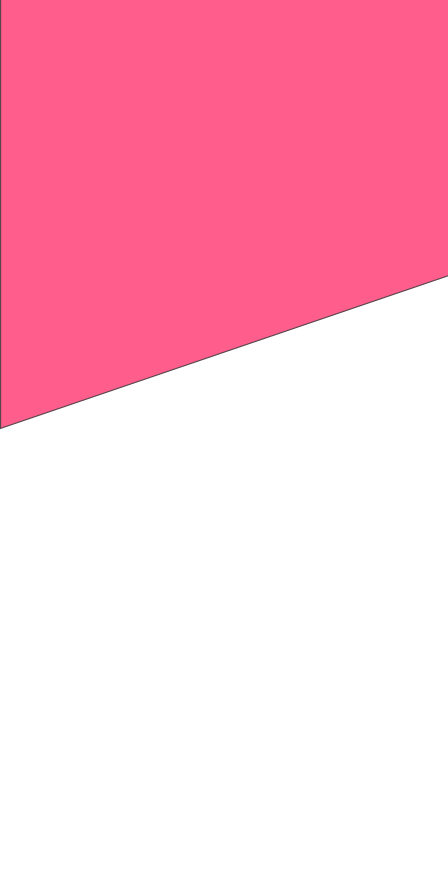
This background is drawn by a Shadertoy shader. Its source:

```glsl
// Draws a pink panel with a slanted lower edge and a hairline outline on white.

const vec3 WHITE = vec3(1.0);
const vec3 PINK = vec3(1.0, 0.37, 0.55);
const vec3 OUTLINE = vec3(0.36, 0.27, 0.30);

const float EDGE_LEFT = 0.5217;    // edge height at the left side, in canvas heights
const float EDGE_RIGHT = 0.6922;   // edge height at the right side
const float LINE_WIDTH = 0.0026;   // outline width, in canvas widths

// Signed distance to the line through a and b, positive on its left.
float lineDistance(vec2 p, vec2 a, vec2 b) {
    vec2 along = normalize(b - a);
    return dot(p - a, vec2(-along.y, along.x));
}

// Share of a pixel that lies on the positive side of an edge.
float coverage(float dist, float pixel) {
    return clamp(dist / pixel + 0.5, 0.0, 1.0);
}

// Share of a pixel covered by a stroke, also when thinner than the pixel.
float stroke(float dist, float width, float pixel) {
    return coverage(dist + 0.5 * width, pixel) - coverage(dist - 0.5 * width, pixel);
}

void mainImage(out vec4 fragColor, in vec2 fragCoord) {
    float pixel = 1.0 / iResolution.x;
    float height = iResolution.y * pixel;
    vec2 p = fragCoord * pixel;

    // Slanted panel
    float slant = lineDistance(p, vec2(0.0, EDGE_LEFT * height), vec2(1.0, EDGE_RIGHT * height));
    float panel = coverage(slant, pixel);
    vec3 color = mix(WHITE, PINK, panel);

    // Outline along the slant and the left side
    float slantLine = stroke(slant, LINE_WIDTH, pixel);
    float sideLine = stroke(p.x - 0.5 * LINE_WIDTH, LINE_WIDTH, pixel) * panel;
    color = mix(color, OUTLINE, max(slantLine, sideLine));

    fragColor = vec4(color, 1.0);
}
```
